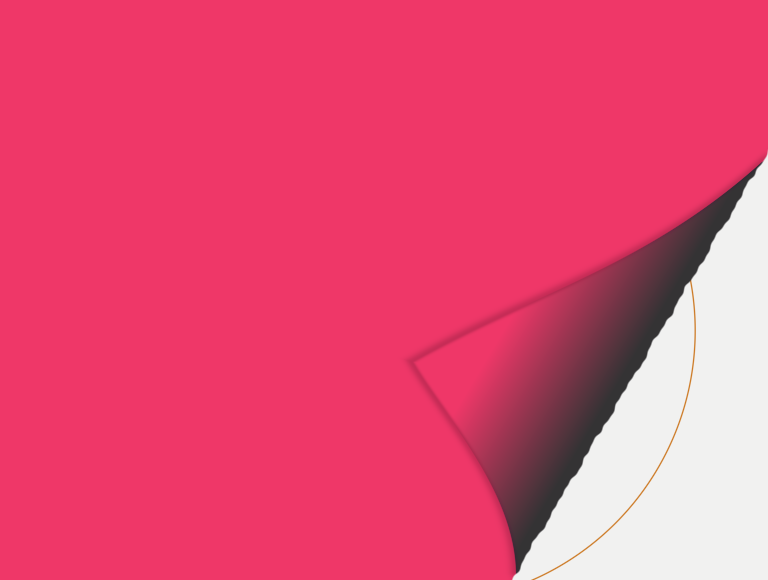
This background is drawn by a Shadertoy shader. Its source:

```glsl
const vec3 PAGE_PINK    = vec3(0.937, 0.216, 0.408);
const vec3 FOLD_DARK    = vec3(0.205, 0.200, 0.205);
const vec3 PAPER        = vec3(0.945, 0.945, 0.943);
const vec3 RING_ORANGE  = vec3(0.800, 0.470, 0.130);
const vec3 SHADOW_TINT  = vec3(0.620, 0.130, 0.270);

// Lengths are fractions of the canvas height.
const vec2  FLAP_TIP    = vec2(0.710, 0.3765);
const vec2  FOLD_TOP    = vec2(1.3126, 0.720);
const vec2  FOLD_FOOT   = vec2(0.8895, 0.012);
const float UPPER_SAG   = 0.199;
const float LEFT_BULGE  = 0.173;
const float EDGE_COS    = 0.87;
const float SHADE_START = 0.017;
const float SHADE_END   = 0.233;
const float SHADOW_OUT  = 0.009;
const float SHADOW_IN   = 0.004;
const float SHADOW_GAIN = 0.50;
const float TEAR_DEPTH  = 0.0016;
const vec2  RING_CENTER = vec2(0.7288, 0.430);
const float RING_RADIUS = 0.4698;
const float RING_HALF   = 0.0011;

// Antialiased coverage of the side where d is positive.
float coverage(float d, float pixel) {
    return smoothstep(-0.75 * pixel, 0.75 * pixel, d);
}

// Irregular offset along the torn fold.
float tear(float s) {
    return TEAR_DEPTH * (sin(s * 61.0 + 1.3) + 0.7 * sin(s * 137.0 + 2.0 * sin(s * 23.0))
                       + 0.4 * sin(s * 293.0));
}

// Distance to the two curved flap edges, positive inside.
float flapDistance(vec2 p) {
    float t = (p.x - FLAP_TIP.x) / (FOLD_TOP.x - FLAP_TIP.x);
    float tc = clamp(t, 0.0, 1.0);
    float upperY = mix(FLAP_TIP.y, FOLD_TOP.y, t) - UPPER_SAG * tc * tc * (1.0 - tc);

    float s = (FLAP_TIP.y - p.y) / (FLAP_TIP.y - FOLD_FOOT.y);
    float sc = clamp(s, 0.0, 1.0);
    float leftX = mix(FLAP_TIP.x, FOLD_FOOT.x, s) + LEFT_BULGE * sc * sqrt(sc) * (1.0 - sc);

    return EDGE_COS * min(upperY - p.y, p.x - leftX);
}

void mainImage(out vec4 fragColor, in vec2 fragCoord) {
    float pixel = 1.0 / iResolution.y;
    vec2 p = fragCoord * pixel;

    // Fold line frame: distance towards the page and position along the fold
    vec2 along = normalize(FOLD_TOP - FOLD_FOOT);
    vec2 toPage = vec2(-along.y, along.x);
    float foldDist = dot(p - FOLD_FOOT, toPage);
    float foldPos = dot(p - FOLD_FOOT, along);

    // Page with the shaded underside of the flap
    float flapDist = flapDistance(p);
    vec3 underside = mix(FOLD_DARK, PAGE_PINK,
                         clamp((foldDist - SHADE_START) / (SHADE_END - SHADE_START), 0.0, 1.0));
    vec3 page = mix(PAGE_PINK, underside, coverage(flapDist, pixel));

    // Soft shadow hugging the flap edges
    float reach = flapDist / (flapDist < 0.0 ? SHADOW_OUT : SHADOW_IN);
    float shadow = SHADOW_GAIN * exp(-reach * reach);
    page = mix(page, min(page, SHADOW_TINT), shadow);

    // Paper below with its thin ring
    float ringDist = abs(length(p - RING_CENTER) - RING_RADIUS);
    vec3 paper = mix(PAPER, RING_ORANGE, coverage(RING_HALF - ringDist, pixel));

    // Torn boundary between page and paper
    float pageMask = coverage(foldDist + tear(foldPos), 1.4 * pixel);
    fragColor = vec4(mix(paper, page, pageMask), 1.0);
}
```
